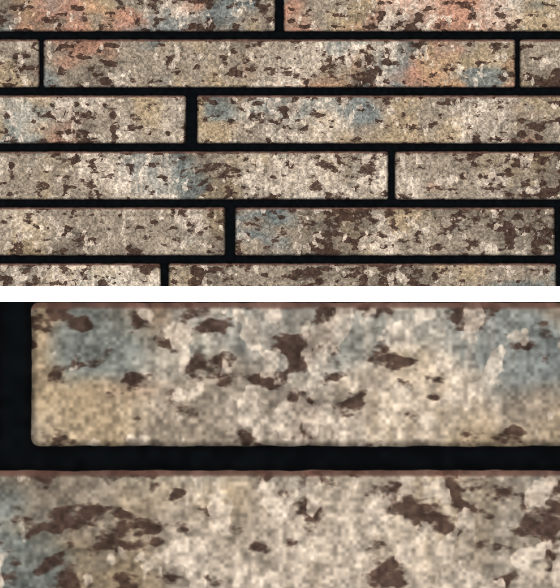
Top: the whole. Bottom: its middle third, enlarged.
Give the GLSL for this texture, as a Shadertoy shader.

```glsl
// Weathered long-format brickwork: six courses with dark recessed joints.
// Each brick is a rounded box distance; its face layers fractal noise for
// fired clay, pale scraped patches, bluish scorch, pits and fine grit.

const float COURSE = 0.1;            // course pitch, in canvas widths
const float COURSE_SHIFT = 0.367;    // part of the first course above the top
const float HALF_HEIGHT = 0.0428;    // half the height of a brick

const vec3 TERRACOTTA = vec3(0.73, 0.55, 0.46);
const vec3 GREY_TAN   = vec3(0.62, 0.56, 0.49);
const vec3 CREAM      = vec3(0.88, 0.81, 0.73);
const vec3 OCHRE      = vec3(0.75, 0.64, 0.48);
const vec3 SLATE      = vec3(0.45, 0.49, 0.49);
const vec3 UMBER      = vec3(0.27, 0.20, 0.17);
const vec3 LIP        = vec3(0.43, 0.30, 0.26);
const vec3 MORTAR     = vec3(0.050, 0.052, 0.058);

// Per course: joint position, brick length, half the joint width
const vec3 BOND[6] = vec3[6](
    vec3(0.499, 0.850, 0.008), vec3(0.074, 0.850, 0.004),
    vec3(0.342, 0.850, 0.010), vec3(0.699, 0.850, 0.006),
    vec3(0.411, 0.588, 0.009), vec3(0.294, 0.706, 0.007));

float hash(vec2 p) {
    vec3 q = fract(vec3(p.xyx) * 0.1031);
    q += dot(q, q.yzx + 33.33);
    return fract((q.x + q.y) * q.z);
}

float noise(vec2 p) {
    vec2 cell = floor(p), f = fract(p);
    f = f * f * (3.0 - 2.0 * f);
    float low  = mix(hash(cell), hash(cell + vec2(1, 0)), f.x);
    float high = mix(hash(cell + vec2(0, 1)), hash(cell + vec2(1, 1)), f.x);
    return mix(low, high, f.y);
}

float fbm(vec2 p) {
    float sum = 0.0, weight = 0.533;
    for (int i = 0; i < 4; i++) {
        sum += weight * noise(p);
        p = mat2(1.6, 1.2, -1.2, 1.6) * p + 7.3;
        weight *= 0.5;
    }
    return sum;
}

float roundedBox(vec2 p, vec2 halfSize, float radius) {
    vec2 q = abs(p) - halfSize + radius;
    return length(max(q, 0.0)) + min(max(q.x, q.y), 0.0) - radius;
}

// Soft patch mask: noise raised above a threshold
float patches(vec2 p, float threshold, float softness) {
    return smoothstep(threshold - softness, threshold + softness, fbm(p));
}

vec3 brickFace(vec2 p, float seed) {
    vec2 q = p + vec2(seed * 3.7, seed * 8.3);

    // Fired clay tones
    float tone = 0.54 - 0.12 * seed;
    vec3 color = mix(TERRACOTTA, GREY_TAN, patches(q * vec2(8, 11), tone, 0.09));
    color = mix(color, OCHRE, 0.5 * patches(q * vec2(14, 10) + 31.0, 0.58, 0.10));
    color = mix(color, SLATE, 0.75 * patches(q * vec2(9, 13) + 67.0, 0.66, 0.08));

    // Pale patches dragged into upright scratches
    float scratch = noise(q * vec2(230, 32));
    float pale = patches(q * vec2(10, 8) + 17.0, 0.57, 0.11);
    color = mix(color, CREAM, pale * (0.25 + 0.6 * scratch));

    // Broad staining and clustered pits
    float scorch = patches(q * vec2(9, 15) + 53.0, 0.56, 0.12);
    color *= 1.0 - 0.20 * scorch;
    float pits = smoothstep(0.60, 0.74, fbm(q * vec2(62, 95)) + 0.14 * scorch);
    color = mix(color, UMBER, 0.85 * pits);
    float chips = smoothstep(0.64, 0.74, fbm(q * vec2(75, 60) + 9.0) + 0.10 * pale);
    color = mix(color, CREAM, 0.7 * chips);

    // Sandy grit at two sizes
    float grit = 0.5 * noise(q * 210.0) + 0.5 * noise(q * 430.0 + 5.0);
    return color * (0.66 + 0.70 * grit);
}

void mainImage(out vec4 fragColor, in vec2 fragCoord) {
    float pixel = 1.0 / iResolution.x;
    vec2 p = fragCoord * pixel;

    // Course, brick and position within the brick
    float depth = (iResolution.y * pixel - p.y) / COURSE + COURSE_SHIFT;
    float course = floor(depth);
    vec3 bond = BOND[clamp(int(course), 0, 5)];
    float along = (p.x - bond.x) / bond.y;
    float seed = hash(vec2(floor(along) + 4.0, course * 3.0 + 11.0));
    vec2 local = vec2((fract(along) - 0.5) * bond.y, (0.5 - fract(depth)) * COURSE);

    // Slightly ragged outline
    vec2 halfSize = vec2(0.5 * bond.y - bond.z, HALF_HEIGHT);
    float ragged = 0.0016 * (fbm(p * 75.0 + course * 5.0) - 0.5);
    float dist = roundedBox(local, halfSize, 0.005) + ragged;

    // Face with a worn rim and a reddish upper lip
    vec3 brick = brickFace(p, seed + course);
    brick *= mix(0.58, 1.0, smoothstep(0.0, -0.005, dist));
    float lip = smoothstep(0.0045, 0.002, HALF_HEIGHT - local.y + ragged);
    brick = mix(brick, LIP * (0.8 + 0.4 * noise(p * 180.0)), 0.75 * lip);

    // Shadowed joint, faintly lit away from the bricks
    vec3 joint = MORTAR * (0.6 + 0.5 * noise(p * 160.0));
    joint += vec3(0.006, 0.016, 0.018) * smoothstep(0.001, 0.006, dist);

    float cover = smoothstep(pixel, -pixel, dist);
    fragColor = vec4(mix(joint, brick, cover), 1.0);
}
```
